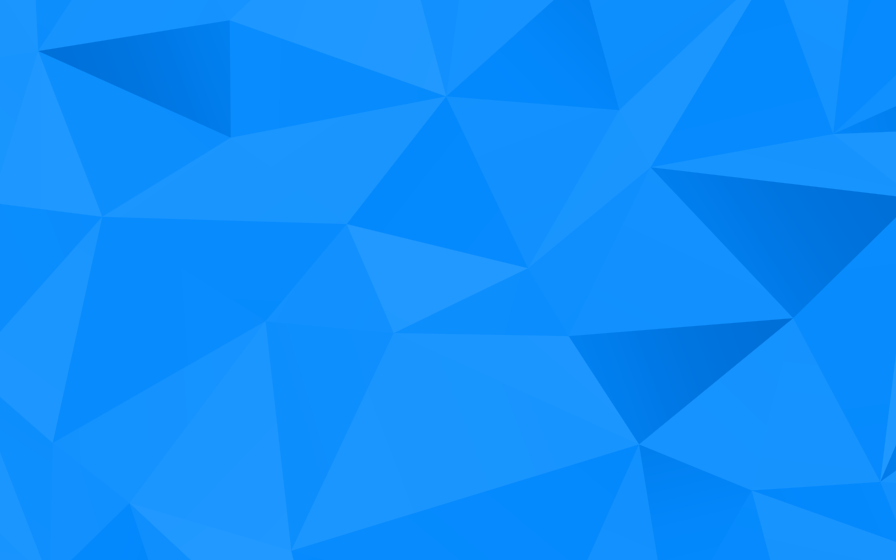
Reproduce this background procedurally as a Shadertoy shader.

```glsl
#define ROWS 3.5
#define TILT 0.42
#define JITTER 0.46
#define SEED 7.0
#define SHEEN 0.07
#define EDGE_SHADE 0.12
#define DEEP_BLUE vec3(0.00, 0.44, 0.85)
#define MID_BLUE vec3(0.00, 0.53, 0.99)
#define LIGHT_BLUE vec3(0.13, 0.60, 1.00)

vec2 hash2(vec2 p) {
    p += SEED;
    return fract(sin(vec2(dot(p, vec2(127.1, 311.7)), dot(p, vec2(269.5, 183.3)))) * 43758.5);
}

float cross2(vec2 a, vec2 b) {
    return a.x * b.y - a.y * b.x;
}

// Lattice corner moved inside its own square, so quads never cross
vec2 corner(vec2 id) {
    return id + JITTER * (2.0 * hash2(id) - 1.0);
}

// Signed distance to the line through a and b, positive on the left
float sideDistance(vec2 p, vec2 a, vec2 b) {
    return cross2(b - a, p - a) / length(b - a);
}

float triangleCoverage(vec2 p, vec2 a, vec2 b, vec2 c, float pixel) {
    float inside = min(sideDistance(p, a, b), min(sideDistance(p, b, c), sideDistance(p, c, a)));
    return clamp(0.5 + inside / pixel, 0.0, 1.0);
}

float smallerArea(vec2 a, vec2 b, vec2 c, vec2 d) {
    return min(cross2(b - a, c - a), cross2(c - a, d - a));
}

vec3 blueRamp(float tone) {
    vec3 blue = mix(MID_BLUE, LIGHT_BLUE, clamp(tone, 0.0, 1.0));
    return mix(DEEP_BLUE, blue, smoothstep(-0.03, 0.11, tone));
}

// Evenly spread tones with a faint slope, darker toward the left and right
vec3 facetColor(vec2 p, vec2 center, vec2 id, float part, mat2 tilt) {
    vec2 rnd = hash2(id + 31.0 * part + 5.5);
    float tone = fract(dot(id, vec2(0.755, 0.57)) + 0.5 * part + 0.25 * rnd.x);
    float angle = 6.2832 * rnd.y;
    tone += SHEEN * dot(p - center, vec2(cos(angle), sin(angle)));

    float x = (center * tilt).x / ROWS;
    float offside = 2.0 * x * iResolution.y / iResolution.x - 1.0;
    tone += EDGE_SHADE * (0.33 - min(offside * offside, 1.0));
    return blueRamp(tone);
}

void mainImage(out vec4 fragColor, in vec2 fragCoord) {
    mat2 tilt = mat2(cos(TILT), sin(TILT), -sin(TILT), cos(TILT));
    vec2 p = tilt * fragCoord / iResolution.y * ROWS;
    float pixel = 1.2 * ROWS / iResolution.y;
    vec3 sum = vec3(0.0);
    float total = 0.0;

    for (int j = -1; j <= 1; j++)
    for (int i = -1; i <= 1; i++) {
        vec2 id = floor(p) + vec2(i, j);
        vec2 a = corner(id);
        vec2 b = corner(id + vec2(1, 0));
        vec2 c = corner(id + vec2(1, 1));
        vec2 d = corner(id + vec2(0, 1));

        // Split along the diagonal that leaves two proper triangles
        if (smallerArea(a, b, c, d) < smallerArea(b, c, d, a)) {
            vec2 first = a;
            a = b; b = c; c = d; d = first;
        }

        float lower = triangleCoverage(p, a, b, c, pixel);
        float upper = triangleCoverage(p, a, c, d, pixel);
        sum += lower * facetColor(p, (a + b + c) / 3.0, id, 0.0, tilt);
        sum += upper * facetColor(p, (a + c + d) / 3.0, id, 1.0, tilt);
        total += lower + upper;
    }

    fragColor = vec4(sum / max(total, 0.0001), 1.0);
}
```
